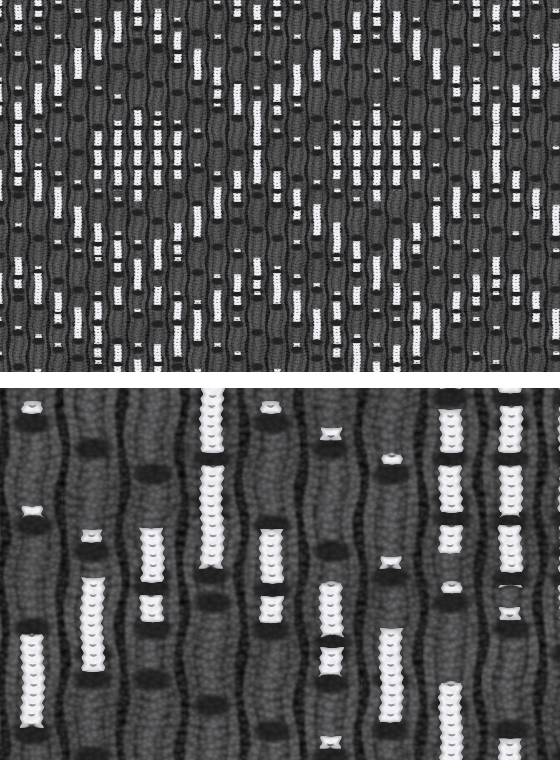
Top: the whole. Bottom: its middle third, enlarged.
Reproduce this texture procedurally as a WebGL 1 fragment shader.

```glsl
precision highp float;
// Charcoal ribbed knit with white dashes stepping along zigzags and stacked diamonds.
uniform vec2 u_resolution;

const float TAU = 6.2831853;
const float ROWS = 18.68; // canvas height, in column widths

float hash(vec2 p) {
  p = fract(p * vec2(0.1031, 0.1137));
  p += dot(p, p.yx + 33.33);
  return fract((p.x + p.y) * p.x * 91.7);
}

// Distance to the nearest scattered fibre centre
float cellular(vec2 p) {
  vec2 cell = floor(p);
  float nearest = 2.0;
  for (int j = -1; j <= 1; j++) {
    for (int i = -1; i <= 1; i++) {
      vec2 c = cell + vec2(float(i), float(j));
      vec2 seed = vec2(hash(c + 7.0), hash(c + 61.0));
      nearest = min(nearest, length(c + seed - p));
    }
  }
  return nearest;
}

float knot(vec2 q) {
  return (length(q / vec2(0.29, 0.17)) - 1.0) * 0.17;
}

// x: distance to a white dash, y: distance to its dark knots
vec2 dash(vec2 q, float halfHeight, float split) {
  float d = max(abs(q.x) - 0.18, abs(q.y) - halfHeight);
  float dark = knot(q - vec2(0.0, halfHeight + 0.12));
  if (split > 0.5) {
    d = max(d, 0.1 - abs(q.y - 0.22));
    dark = min(dark, knot(q - vec2(0.0, 0.22)));
  }
  return vec2(d, dark);
}

void main() {
  vec2 p = vec2(gl_FragCoord.x, u_resolution.y - gl_FragCoord.y) * ROWS / u_resolution.y;
  float aa = ROWS / u_resolution.y;
  p.x -= 0.42;
  float column = floor(p.x);
  vec2 q = vec2(fract(p.x) - 0.5, p.y);
  q.x += 0.018 * sin(p.y * 5.0 + column * 2.0);
  float arm = abs(mod(column, 12.0) - 6.0); // mirrored steps from motif centre

  // Three zigzag bands
  vec2 shape = vec2(9.0);
  for (int i = 0; i < 3; i++) {
    float band = float(i);
    float centre = i == 0 ? 0.5 + 0.9 * arm : 8.5 + 5.2 * band - 0.87 * arm;
    float seed = hash(vec2(column + 3.0, band * 17.0 + 5.0));
    centre += 0.16 * (seed - 0.5);
    float split = arm == 3.0 ? 0.0 : step(0.35, seed);
    shape = min(shape, dash(q - vec2(0.0, centre), 0.78, split));
  }

  // Short inner chevrons and the tips entering from above
  if (arm < 2.5) {
    shape = min(shape, dash(q - vec2(0.0, 14.1 + 0.75 * arm), 0.46, 0.0));
  }
  if (arm > 4.5) {
    shape = min(shape, dash(q - vec2(0.0, 0.9 - 0.7 * (6.0 - arm)), 0.66, 1.0));
  }

  // Stacked dashes of the diamond, and the link where the bands meet
  float rung = fract(q.y - 0.41 + 0.5) - 0.5;
  float stackHalf = arm < 2.5 ? 2.3 - 0.55 * arm : (arm > 5.5 ? 1.1 : -9.0);
  float stackMid = arm < 2.5 ? 7.8 : 7.3;
  float stack = abs(q.y - stackMid) - stackHalf;
  float stackBar = max(max(abs(q.x) - 0.18, stack), 0.1 - abs(rung));
  shape = min(shape, vec2(stackBar, max(knot(vec2(q.x, rung)), stack)));

  // Small ticks on a slanted lattice, some missing
  float lattice = (q.y - 6.56 - 0.43 * (column - 13.0)) / 1.72 + 0.5;
  float tickY = (fract(lattice) - 0.5) * 1.72;
  float present = step(0.42, hash(vec2(column + 40.0, floor(lattice) + 80.0)));
  float tick = max(abs(q.x) - 0.16, abs(tickY) - 0.095);
  tick = mix(9.0, tick, present);
  float tickKnot = knot(vec2(q.x, tickY - 0.25));

  // Ribs: a lighter one under each dash, two darker between, wandering sideways
  float sway = 0.05 * sin(TAU * (p.y - 0.43 * p.x) / 1.72);
  float rib = 0.5 + 0.5 * cos(TAU * 3.0 * (q.x + sway));
  float lightRib = 1.0 - smoothstep(0.14, 0.32, abs(q.x + sway));
  float patches = 0.5 + 0.5 * sin(TAU * (p.y + 0.43 * p.x) / 3.44);
  float stitch = sin(TAU * (6.0 * p.y + 1.6 * abs(q.x)));
  float fibre = cellular(p * vec2(9.0, 11.0));

  float level = 0.11 + smoothstep(0.05, 0.85, rib) * mix(0.15, 0.21, patches);
  level = mix(level, 0.34, lightRib * 0.7);
  level += 0.022 * stitch + 0.14 * (0.5 - fibre);
  float dark = min(shape.y, tickKnot);
  level = mix(level, 0.1 + 0.06 * (1.0 - fibre), 1.0 - smoothstep(-0.05, 0.07, dark));
  vec3 yarn = level * vec3(1.0, 0.99, 1.01);

  // White yarn with shaded edges and holes down the middle
  float white = min(shape.x, tick) + 0.018 * stitch;
  float hole = smoothstep(0.55, 1.0, stitch) * (1.0 - smoothstep(0.02, 0.08, abs(q.x)));
  float sheen = 0.73 + 0.22 * smoothstep(0.0, 0.08, -white);
  vec3 whiteYarn = vec3(0.98, 0.98, 1.0) * (sheen - 0.38 * hole + 0.06 * (0.5 - fibre));
  vec3 colour = mix(yarn, whiteYarn, 1.0 - smoothstep(-0.5 * aa, 0.6 * aa, white));

  gl_FragColor = vec4(clamp(colour, 0.0, 1.0), 1.0);
}
```
